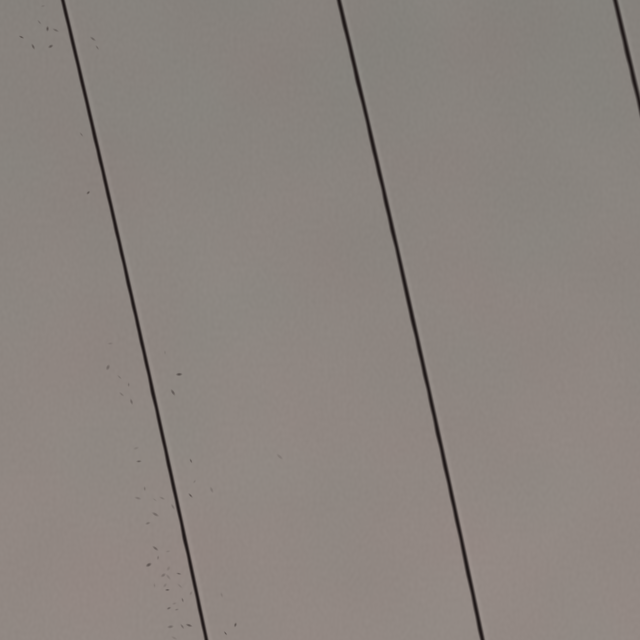
A Shadertoy shader for this texture:

```glsl
#define SPACING 0.4315
#define FIRST_X 0.098
#define SLANT 0.2245
#define BOW 0.0035
#define HALF_WIDTH 0.0025
#define SOFTNESS 0.0016
#define SPECK_CELL 0.0135
#define TOP_COLOR vec3(0.525, 0.508, 0.488)
#define BOTTOM_COLOR vec3(0.572, 0.535, 0.515)
#define GROOVE_COLOR vec3(0.10, 0.075, 0.075)
#define SPECK_COLOR vec3(0.27, 0.24, 0.23)

vec2 hash2(vec2 p) {
    vec3 q = fract(p.xyx * vec3(0.1031, 0.1030, 0.0973));
    q += dot(q, q.yzx + 33.33);
    return fract((q.xx + q.yz) * q.zy);
}

float cornerGradient(vec2 cell, vec2 offset) {
    return dot(hash2(cell) * 2.0 - 1.0, offset);
}

float gradientNoise(vec2 p) {
    vec2 i = floor(p), f = fract(p), e = vec2(0.0, 1.0);
    vec2 u = f * f * f * (f * (f * 6.0 - 15.0) + 10.0);
    return mix(mix(cornerGradient(i, f), cornerGradient(i + e.yx, f - e.yx), u.x),
               mix(cornerGradient(i + e, f - e), cornerGradient(i + e.yy, f - e.yy), u.x), u.y);
}

float fbm(vec2 p) {
    float sum = 0.0, amplitude = 1.0;
    for (int i = 0; i < 4; i++) {
        sum += amplitude * gradientNoise(p);
        p = p * 2.03 + 17.3;
        amplitude *= 0.5;
    }
    return sum;
}

float bell(float x, float center, float width) {
    float t = (x - center) / width;
    return exp(-t * t);
}

// Chipped flecks in clusters beside a groove; q = (offset from groove, height)
float specks(vec2 q, float pixel) {
    vec2 home = floor(q / SPECK_CELL);
    float cover = 0.0;
    for (int j = -1; j <= 1; j++)
    for (int i = -1; i <= 1; i++) {
        vec2 cell = home + vec2(i, j);
        vec2 rnd = hash2(cell + 71.0), shape = hash2(cell + 139.0);
        vec2 center = (cell + 0.2 + 0.6 * rnd) * SPECK_CELL;
        float side = bell(center.x, -0.040, 0.022) + 0.4 * bell(center.x, 0.036, 0.014);
        float cluster = smoothstep(-0.15, 0.35, gradientNoise(vec2(3.7, center.y * 9.0)));
        float present = step(hash2(cell + 211.0).x, 0.65 * side * cluster);
        float angle = 6.2832 * shape.x;
        vec2 d = mat2(cos(angle), sin(angle), -sin(angle), cos(angle)) * (q - center);
        d.x *= 0.5;
        float radius = mix(0.0008, 0.0019, shape.y);
        float edge = 0.0007 + pixel * 0.5;
        float fleck = 1.0 - smoothstep(radius - edge, radius + edge, length(d));
        cover = max(cover, present * fleck * mix(0.2, 0.85, rnd.y * rnd.y));
    }
    return cover;
}

void mainImage(out vec4 fragColor, in vec2 fragCoord) {
    vec2 p = fragCoord / iResolution.xy;
    float pixel = 1.0 / min(iResolution.x, iResolution.y);
    float down = 1.0 - p.y;

    // Painted surface: vertical shade, faint tinted blotches, fine grain
    vec3 color = mix(TOP_COLOR, BOTTOM_COLOR, smoothstep(-0.1, 1.0, down));
    color += 0.012 * fbm(p * 4.0 + 5.0);
    color += vec3(0.010, -0.005, -0.002) * fbm(p * 5.0 + 31.0);
    color += 0.014 * gradientNoise(p * vec2(170.0, 120.0));

    // Slanted, slightly bowed grooves
    float along = p.x - FIRST_X - SLANT * down - BOW * 4.0 * down * p.y;
    float index = round(along / SPACING);
    float offset = (along - index * SPACING) * inversesqrt(1.0 + SLANT * SLANT);
    float wobble = 0.0006 * gradientNoise(vec2(index * 7.3, p.y * 35.0));
    float halfWidth = HALF_WIDTH * (1.0 + 0.12 * index) + wobble;
    float soft = SOFTNESS * (1.0 + 0.25 * index) + pixel * 0.4;
    float groove = 1.0 - smoothstep(halfWidth - soft, halfWidth + soft, abs(offset + wobble));

    // Pale lip on the right of each groove
    color += 0.025 * bell(offset, 0.0065, 0.003);

    // Wear around the first groove only
    if (index == 0.0) color = mix(color, SPECK_COLOR, specks(vec2(offset, p.y), pixel));

    color = mix(color, GROOVE_COLOR, groove * 0.95);
    fragColor = vec4(color, 1.0);
}
```
